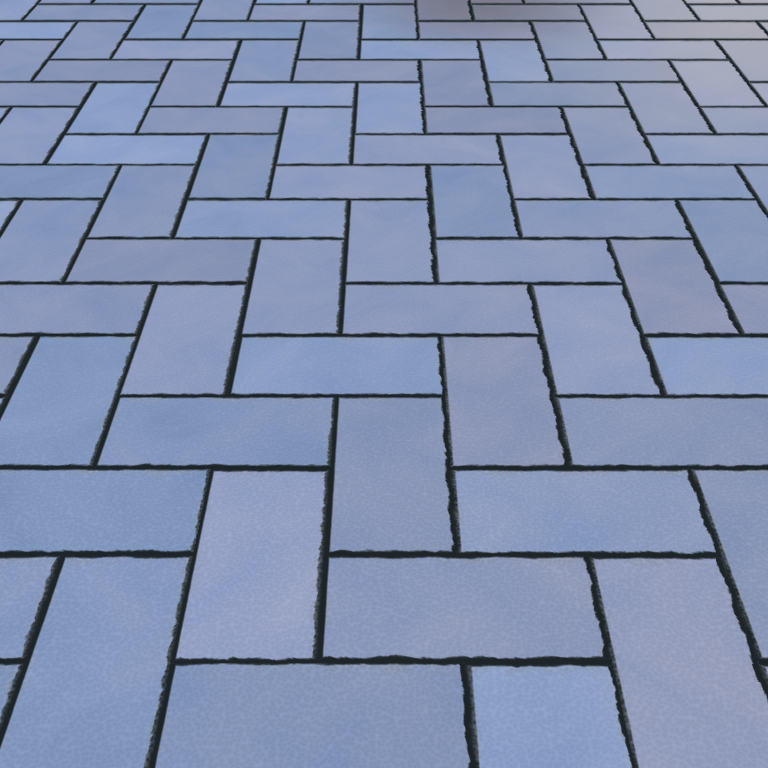
This texture is drawn by a three.js fragment shader. Its source:

```glsl
// Blue-grey herringbone paving seen in perspective: each point is projected to
// the ground, matched to its 2x1 paver by a diagonal rule of period four, then
// shaded with worn dark joints, pale rims, soft mottling and cellular grain.
varying vec2 vUv;

const vec2 VANISH = vec2(0.504, 1.495);  // vanishing point on the canvas
const float NEAR = 1.358;                // horizon distance where depth is 1
const vec2 DENSITY = vec2(5.224, 8.764); // cells across, rows per unit of depth
const float FIRST_COLUMN = 2.47;
const float JOINT = 0.034;               // half joint width, in cells
const float MIN_JOINT = 0.0012;          // thinnest half joint, in canvas units
const float SOFT = 0.0017;               // edge softness, in canvas units
const float GRAIN = 0.085;
const float MOTTLE = 0.045;
const float PAVER_VARIATION = 0.045;

const vec3 BLUE = vec3(0.535, 0.615, 0.775);
const vec3 GREY = vec3(0.555, 0.59, 0.70);
const vec3 HAZE = vec3(0.73, 0.71, 0.73);
const vec3 BROWN = vec3(0.44, 0.40, 0.42);
const vec3 RIM = vec3(0.61, 0.65, 0.73);
const vec3 FACE = vec3(0.34, 0.37, 0.40);
const vec3 SHADOW = vec3(0.09, 0.12, 0.13);

vec2 hash2(vec2 p) {
  return fract(sin(vec2(dot(p, vec2(127.1, 311.7)), dot(p, vec2(269.5, 183.3)))) * 43758.5);
}

// Distance to the nearest scattered point
float cellular(vec2 p) {
  vec2 cell = floor(p), f = fract(p);
  float nearest = 2.0;
  for (int y = -1; y <= 1; y++) {
    for (int x = -1; x <= 1; x++) {
      vec2 o = vec2(float(x), float(y));
      nearest = min(nearest, length(o + hash2(cell + o) - f));
    }
  }
  return nearest;
}

// Layered, warped sines, roughly -1 to 1
float cloud(vec2 p) {
  float sum = 0.0, amp = 0.5;
  for (int i = 0; i < 5; i++) {
    p += 0.6 * sin(p.yx * 1.3 + float(i));
    sum += amp * sin(p.x) * sin(p.y + 1.7);
    p = mat2(1.4, 1.1, -1.1, 1.4) * p + 2.3;
    amp *= 0.65;
  }
  return sum;
}

void main() {
  // Canvas to ground, with the canvas size of one cell at this depth
  float depth = NEAR / (VANISH.y - vUv.y);
  vec2 ground = vec2((vUv.x - VANISH.x) * DENSITY.x * depth + FIRST_COLUMN,
                     (depth - 1.0) * DENSITY.y);
  vec2 cellSize = vec2(1.0 / (DENSITY.x * depth), NEAR / (DENSITY.y * depth * depth));

  // Herringbone: phases 0 and 1 lie across, 2 and 3 are the ends of upright pavers
  vec2 origin = floor(ground);
  float phase = mod(origin.x - origin.y - 2.0, 4.0);
  vec2 size = phase < 1.5 ? vec2(2.0, 1.0) : vec2(1.0, 2.0);
  if (phase > 0.5 && phase < 1.5) origin.x -= 1.0;
  if (phase > 1.5 && phase < 2.5) origin.y -= 1.0;
  vec2 id = hash2(origin + 17.0);

  // Signed distance from the nearest joint on each axis: positive is right or above
  vec2 low = ground - origin, high = size - low;
  vec2 edge = vec2(low.x < high.x ? low.x : -high.x, low.y < high.y ? low.y : -high.y);
  edge += (id - 0.5) * 0.018;
  float rough = cloud(ground * 13.0);
  edge += 0.010 * vec2(rough, cloud(ground.yx * 11.0 + 4.0));
  edge *= cellSize;

  // Joint coverage and its dark core
  vec2 width = max(JOINT * (1.0 + 0.35 * rough) * cellSize, vec2(MIN_JOINT));
  vec2 away = abs(edge - vec2(0.0, 0.35 * width.y));
  vec2 gap = 1.0 - smoothstep(width - SOFT, width + SOFT, away);
  float outward = edge.x * sign(vUv.x - VANISH.x);
  float exposed = smoothstep(-0.2, 0.9, outward / width.x);
  float joint = max(gap.x, gap.y);

  // Paver surface: tint, mottling and grain that fades with distance
  float mottle = cloud(ground * 2.6 + id * 30.0);
  float detail = clamp(cellSize.y / 0.12, 0.12, 1.0);
  float grain = (cellular(ground * 32.0) - 0.48) * detail;
  float greyness = 0.40 + 0.5 * (vUv.x - 0.5) + 0.45 * (id.x - 0.5) + 0.35 * mottle;
  vec3 color = mix(BLUE, GREY, clamp(greyness, 0.0, 1.0));
  color *= 1.0 + PAVER_VARIATION * (id.y - 0.5) * 2.0 + MOTTLE * mottle + GRAIN * grain;
  color.r += 0.018 * (id.x - 0.5);

  // Pale light at the upper right and a brown stain at the far edge
  float haze = smoothstep(0.45, 0.0, length((vUv - 1.0) * vec2(1.0, 1.6)));
  color = mix(color, HAZE, 0.75 * haze);
  float stain = smoothstep(0.18, 0.0, length((vUv - vec2(0.63, 1.0)) * vec2(0.8, 2.2)));
  color = mix(color, BROWN, 0.6 * stain);

  // Worn rims: dusty pale line below crossing joints, fainter beside upright ones
  float rimY = smoothstep(3.4, 1.0, -edge.y / width.y) * step(edge.y, 0.0);
  float rimX = smoothstep(2.6, 1.0, abs(edge.x) / width.x);
  float wear = smoothstep(-0.5, 0.6, cloud(ground * 9.0 + 8.0));
  color = mix(color, RIM * (0.92 + 0.2 * grain), max(rimY * 0.65, rimX * 0.4) * wear);

  // Joint fill: shadow beside a gritty exposed side face
  float grit = clamp(0.65 + 0.5 * rough + grain, 0.0, 1.0);
  float light = gap.x > gap.y ? exposed * grit : 0.3 * grit * smoothstep(0.3, 1.0, away.y / width.y);
  color = mix(color, mix(SHADOW, FACE, light), joint * 0.95);

  gl_FragColor = vec4(color, 1.0);
}
```
